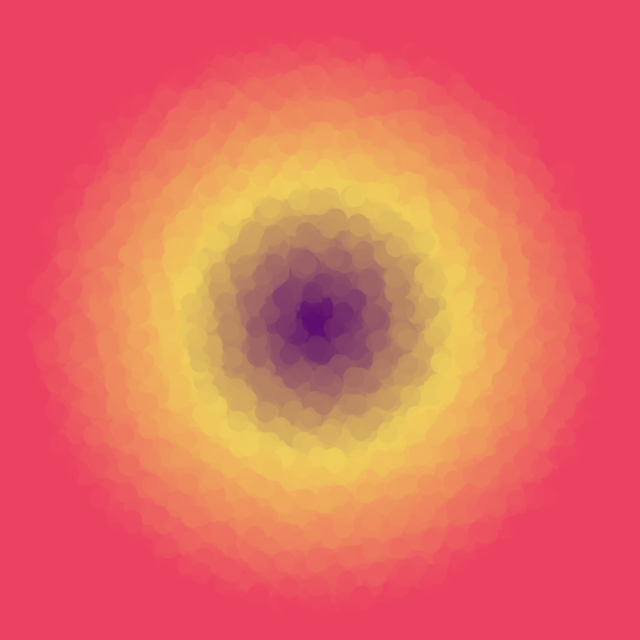
A Shadertoy shader for this background:

```glsl
vec2 hash2(vec2 p) {
    vec3 q = fract(vec3(p.xyx) * vec3(0.1031, 0.1030, 0.0973));
    q += dot(q, q.yzx + 33.33);
    return fract((q.xx + q.yz) * q.zy);
}

// Radial ramp: violet core, yellow ring, pink surround
vec3 radialColor(float radius) {
    vec3 violet = vec3(0.35, 0.03, 0.43);
    vec3 yellow = vec3(0.94, 0.81, 0.36);
    vec3 pink = vec3(0.925, 0.26, 0.38);
    vec3 core = mix(violet, yellow, clamp(radius / 0.215, 0.0, 1.0));
    return mix(core, pink, clamp((radius - 0.215) / 0.23, 0.0, 1.0));
}

void mainImage(out vec4 fragColor, in vec2 fragCoord) {
    float shortSide = min(iResolution.x, iResolution.y);
    vec2 pos = (fragCoord - 0.5 * iResolution.xy) / shortSide;
    pos -= vec2(-0.003, -0.003);
    float pixel = 1.0 / shortSide;
    vec3 color = radialColor(length(pos));

    // Stacked layers of discs, each on its own turned and shifted grid
    const float cellSize = 0.046;
    for (int i = 0; i < 16; i++) {
        float layer = float(i);
        float angle = layer * 2.4;
        mat2 turn = mat2(cos(angle), sin(angle), -sin(angle), cos(angle));
        vec2 shift = hash2(vec2(layer + 3.0, 17.0)) * cellSize;
        vec2 gridPos = turn * pos + shift;
        vec2 cell = floor(gridPos / cellSize);

        // The jitter keeps each disc inside its cell
        vec2 jitter = hash2(cell + layer * 37.0 + 200.0) - 0.5;
        vec2 center = (cell + 0.5) * cellSize + jitter * 0.011;
        float discRadius = 0.0165;
        float edge = length(gridPos - center) - discRadius;
        float cover = 1.0 - smoothstep(-pixel, pixel, edge);

        // Each disc takes one flat tone from the ramp
        float tone = hash2(cell + layer * 53.0 + 400.0).x - 0.5;
        vec3 discColor = radialColor(length(center - shift) + tone * 0.016);
        color = mix(color, discColor, cover * 0.75);
    }
    fragColor = vec4(color, 1.0);
}
```
